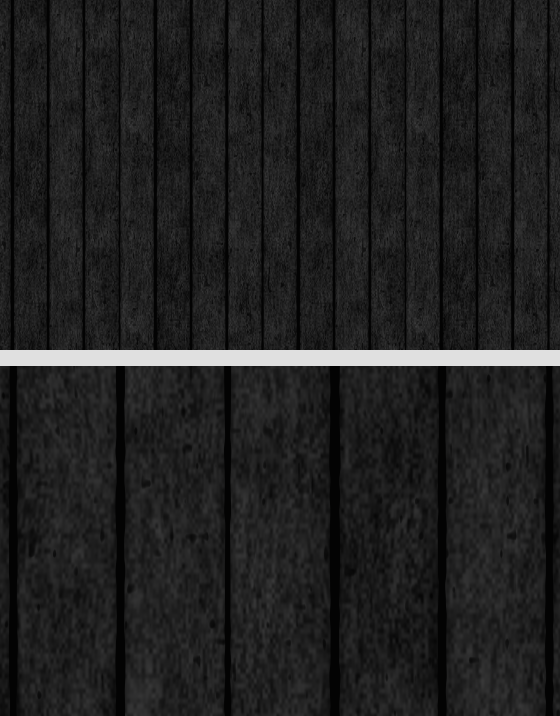
Top, the full canvas; bottom, a detail of the centre.
Reproduce this texture procedurally as a Shadertoy shader.

```glsl
#define PLANKS_ACROSS 15.67
#define FIRST_GAP 0.347
#define TILE_PLANKS 8.0
#define TILES_DOWN 1.75
#define GAP_COLOR vec3(0.012)
#define WOOD_TINT vec3(1.0, 1.0, 1.005)
#define BLOTCH 0.085
#define GRAIN 0.095
#define PORES 0.085
#define EDGE_SHADE 0.3

float hash(vec3 p) {
    p = fract(p * vec3(0.1031, 0.1030, 0.0973));
    p += dot(p, p.yzx + 33.33);
    return fract((p.x + p.y) * p.z);
}

// Value noise on one plank; rows wrap so the boards repeat vertically.
float plankNoise(vec2 uv, vec2 cells, float seed) {
    vec2 p = uv * cells;
    vec2 i = floor(p), f = fract(p);
    f = f * f * (3.0 - 2.0 * f);
    float low = mod(i.y, cells.y), high = mod(i.y + 1.0, cells.y);
    return mix(mix(hash(vec3(i.x, low, seed)), hash(vec3(i.x + 1.0, low, seed)), f.x),
               mix(hash(vec3(i.x, high, seed)), hash(vec3(i.x + 1.0, high, seed)), f.x), f.y);
}

float plankTone(float id) {
    float tones[8] = float[8](0.107, 0.136, 0.121, 0.130, 0.106, 0.123, 0.133, 0.122);
    return tones[int(id)];
}

// Half width of the gap at the left of a plank, in plank widths.
float gapHalfWidth(float id) {
    float widths[8] = float[8](0.046, 0.036, 0.034, 0.020, 0.045, 0.036, 0.040, 0.028);
    return widths[int(id)];
}

// Tall nested ovals around a knot; returns a signed tone offset.
float knotRings(vec2 uv, float id) {
    vec2 center = vec2(0.3 + 0.4 * hash(vec3(id, 3.0, 71.0)), hash(vec3(id, 9.0, 72.0)));
    vec2 d = uv - center;
    d.y -= floor(d.y + 0.5);
    float r = length(d * vec2(2.6, 6.0));
    float wobble = plankNoise(uv, vec2(5.0, 24.0), id + 80.0);
    float strength = step(1.5, mod(id, 4.0)) * 0.6 + 0.4;
    return strength * sin(r * 26.0 + wobble * 4.0) * exp(-r * r * 2.5);
}

float woodTone(vec2 uv, float id) {
    float sway = plankNoise(uv, vec2(2.0, 6.0), id + 10.0) - 0.5;
    vec2 bent = uv + vec2(sway * 0.10, 0.0);

    // Broad stains, long fibres and fine pores
    float blotch = plankNoise(uv, vec2(2.0, 7.0), id + 20.0) * 0.6
                 + plankNoise(uv, vec2(5.0, 19.0), id + 30.0) * 0.4;
    float grain = plankNoise(bent, vec2(19.0, 14.0), id + 40.0) * 0.5
                + plankNoise(bent, vec2(30.0, 42.0), id + 50.0) * 0.5;
    float pores = plankNoise(bent, vec2(37.0, 120.0), id + 60.0);
    float tone = plankTone(id) + BLOTCH * (blotch - 0.5)
               + GRAIN * (grain - 0.5) + PORES * (pores - 0.5);
    tone += 0.012 * knotRings(uv, id);

    // Short dark cracks and worn pale scuffs
    float crack = plankNoise(bent, vec2(15.0, 34.0), id + 90.0);
    tone *= 1.0 - 0.6 * smoothstep(0.86, 0.97, crack);
    float scuff = plankNoise(uv, vec2(3.0, 9.0), id + 100.0);
    tone += 0.03 * smoothstep(0.6, 0.95, scuff) * pores;
    return tone;
}

void mainImage(out vec4 fragColor, in vec2 fragCoord) {
    vec2 canvas = fragCoord / iResolution.xy;
    float x = canvas.x * PLANKS_ACROSS - FIRST_GAP;
    float y = canvas.y * TILES_DOWN;
    float pixel = PLANKS_ACROSS / iResolution.x;

    float plank = floor(x);
    float id = mod(plank, TILE_PLANKS);
    vec2 uv = vec2(x - plank, y);

    // Nearest gap, with slightly uneven edges
    float gap = floor(x + 0.5);
    float gapId = mod(gap, TILE_PLANKS);
    float ragged = plankNoise(vec2(0.0, y), vec2(1.0, 40.0), gapId + 110.0) - 0.5;
    float edge = abs(x - gap) - gapHalfWidth(gapId) - 0.014 * ragged;

    float tone = woodTone(uv, id);
    tone *= 1.0 - EDGE_SHADE * exp(-max(edge, 0.0) * 22.0);

    // Faint lit rim on the right side of each gap
    float rim = smoothstep(0.03, 0.06, edge) * smoothstep(0.13, 0.07, edge);
    tone += 0.010 * rim * step(gap, x);

    float wood = smoothstep(-0.6 * pixel, 0.6 * pixel, edge);
    vec3 color = mix(GAP_COLOR, WOOD_TINT * max(tone, 0.02), wood);
    fragColor = vec4(color, 1.0);
}
```
